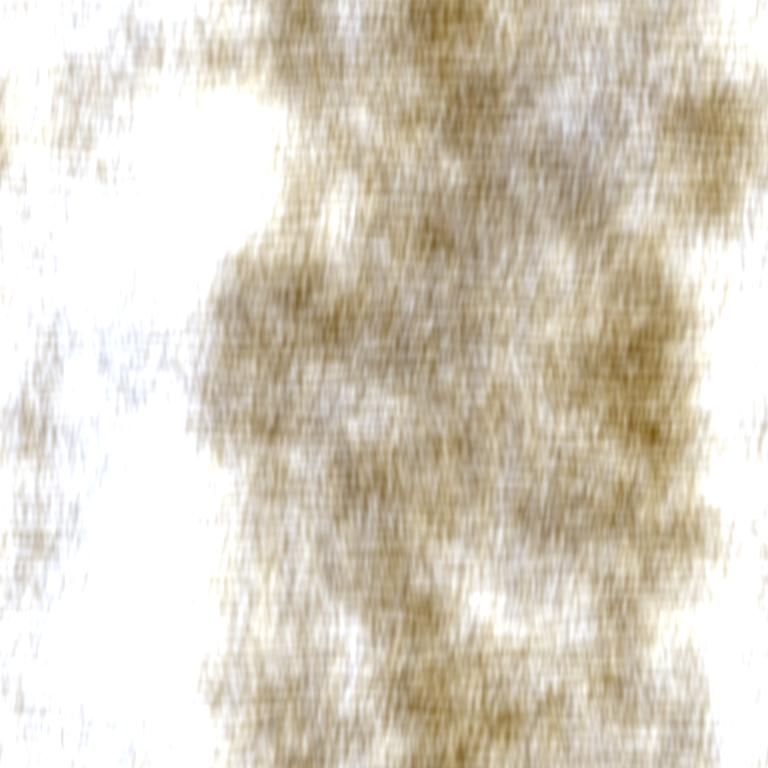
A Shadertoy shader for this texture:

```glsl
// Worn, brown-stained cloth bleached to white along a vertical band.
// Blotches and crossed streaks of wrapping gradient noise form the stains,
// and slanted fine noise forms the fibres; all of it tiles in both axes.

const float TAU = 6.2831853;

vec2 gradient(vec2 cell, float seed) {
    vec3 p = fract(vec3(cell.xyx + seed * 17.3) * vec3(0.1031, 0.1030, 0.0973));
    p += dot(p, p.yzx + 33.33);
    float angle = TAU * fract((p.x + p.y) * p.z);
    return vec2(cos(angle), sin(angle));
}

// Wraps a lattice corner; a full turn in y also shifts x by the slant.
float corner(vec2 cell, vec2 offset, vec2 local, vec2 freq, float slant, float seed) {
    vec2 id = cell + offset;
    float turn = floor((id.y + 0.5) / freq.y);
    id -= turn * vec2(slant, freq.y);
    id.x -= freq.x * floor((id.x + 0.5) / freq.x);
    return dot(gradient(id, seed), local - offset);
}

// Tiling gradient noise; freq and slant are whole numbers of cells.
float noise(vec2 uv, vec2 freq, float slant, float seed) {
    vec2 p = uv * freq + vec2(uv.y * slant, 0.0);
    vec2 cell = floor(p);
    vec2 f = p - cell;
    vec2 w = f * f * f * (f * (f * 6.0 - 15.0) + 10.0);
    float a = corner(cell, vec2(0, 0), f, freq, slant, seed);
    float b = corner(cell, vec2(1, 0), f, freq, slant, seed);
    float c = corner(cell, vec2(0, 1), f, freq, slant, seed);
    float d = corner(cell, vec2(1, 1), f, freq, slant, seed);
    return mix(mix(a, b, w.x), mix(c, d, w.x), w.y);
}

// Octaves of upright streaks crossed by weaker level ones.
float streaks(vec2 uv) {
    float sum = 0.0, amp = 0.28;
    vec2 freq = vec2(6, 3);
    for (int i = 0; i < 5; i++) {
        float seed = float(i);
        sum += amp * noise(uv, freq, 0.0, seed + 1.0);
        sum += amp * 0.6 * noise(uv, freq.yx, 0.0, seed + 11.0);
        freq *= 2.0;
        amp *= 0.64;
    }
    return sum;
}

// Soft blotches, about as wide as they are tall.
float blotches(vec2 uv) {
    return 0.22 * noise(uv, vec2(9, 8), 0.0, 61.0)
         + 0.15 * noise(uv, vec2(19, 15), 0.0, 62.0);
}

// Fine short threads leaning a little to either side of upright.
float fibres(vec2 uv) {
    float sum = 0.17 * noise(uv, vec2(140, 26), -24.0, 21.0);
    sum += 0.13 * noise(uv, vec2(104, 20), -10.0, 22.0);
    sum += 0.13 * noise(uv, vec2(168, 30), 16.0, 23.0);
    return sum + 0.08 * noise(uv, vec2(16, 96), 0.0, 24.0);
}

// Broad stained area, bleached band, and a faint stain beside the band.
float stainBase(vec2 uv) {
    float x = uv.x + 0.14 * noise(uv, vec2(2, 3), 0.0, 31.0)
                   + 0.06 * noise(uv, vec2(5, 9), 0.0, 32.0);
    float broad = smoothstep(-0.75, 0.25, cos(TAU * (x - 0.62)));
    float faint = pow(0.5 + 0.5 * cos(TAU * (x - 0.04)), 24.0);
    return mix(-0.14, 0.38, broad) + 0.16 * faint;
}

void mainImage(out vec4 fragColor, in vec2 fragCoord) {
    vec2 uv = fragCoord / iResolution.xy;

    // Gentle bending of the threads
    vec2 bent = uv + 0.02 * vec2(noise(uv, vec2(4, 3), 0.0, 41.0),
                                 noise(uv, vec2(3, 4), 0.0, 42.0));

    float stain = stainBase(uv) + streaks(bent) + blotches(bent) + fibres(bent);

    // Drift between yellow brown and bluish grey
    float coolness = 0.26 * noise(uv, vec2(4, 3), 0.0, 51.0)
                   + 0.14 * noise(bent, vec2(40, 14), -5.0, 52.0);

    // The stain absorbs blue most and red least
    vec3 absorbed = stain * vec3(0.64, 0.77, 1.0) + coolness * vec3(0.15, 0.04, -0.34);
    fragColor = vec4(clamp(1.0 - absorbed, 0.0, 1.0), 1.0);
}
```
